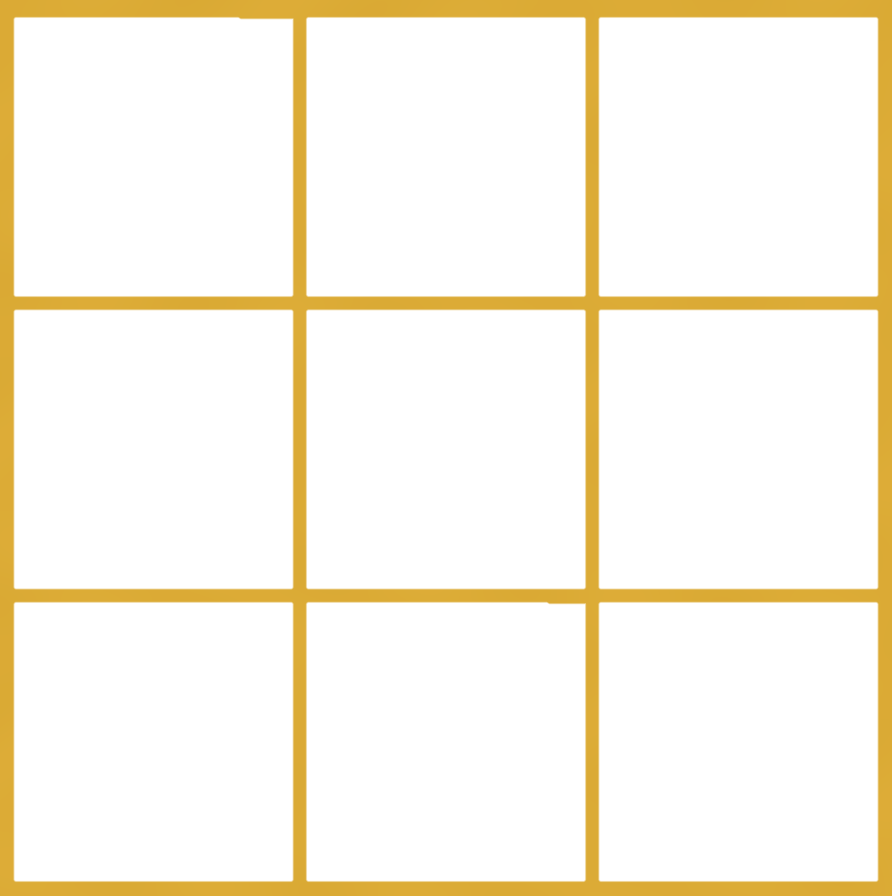
Reproduce this pattern procedurally as a Shadertoy shader.

```glsl
// A three by three grid of white panes framed by flat golden bars.
// Each pane is a slightly rounded box distance, repeated by a clamped cell index;
// two panes have a small step worn into the top edge.
#define COUNT 3.0
#define PITCH 0.3264
#define HALF_SIDE 0.1558
#define CORNER 0.0026
#define SOFTNESS 0.0014
#define STEP_DEPTH 0.0016
#define CENTRE_Y 0.4984
#define TONE_DRIFT 0.004
#define GOLD vec3(0.86, 0.67, 0.21)
#define WHITE vec3(1.0)

float roundedBox(vec2 p, vec2 halfSize, float radius) {
    vec2 q = abs(p) - halfSize + radius;
    return length(max(q, 0.0)) + min(max(q.x, q.y), 0.0) - radius;
}

// Height removed from the right end of the top edge in the two worn panes
float edgeStep(vec2 p, vec2 cell) {
    float worn = 1.0 - step(0.5, abs(2.0 * cell.x + cell.y - 2.0));
    float start = 0.096 + 0.018 * cell.x;
    return worn * STEP_DEPTH * smoothstep(-0.002, 0.002, p.x - start);
}

// Faint layered sines keep the gold from being perfectly flat
float toneDrift(vec2 p) {
    return sin(p.x * 31.0 + 2.0 * sin(p.y * 17.0)) + 0.5 * sin(p.y * 53.0 - p.x * 23.0);
}

void mainImage(out vec4 fragColor, in vec2 fragCoord) {
    // Canvas heights, centred on the grid
    vec2 uv = fragCoord / iResolution.y;
    vec2 p = uv - vec2(0.5 * iResolution.x / iResolution.y, CENTRE_Y);

    // Nearest pane and position within it
    float middle = 0.5 * (COUNT - 1.0);
    vec2 cell = clamp(floor(p / PITCH + 0.5 * COUNT), 0.0, COUNT - 1.0);
    vec2 local = p - (cell - middle) * PITCH;

    // Pane shape with its worn top edge
    float pane = roundedBox(local, vec2(HALF_SIDE), CORNER);
    pane = max(pane, local.y - HALF_SIDE + edgeStep(local, cell));

    // Soft blend from pane to bar
    float blur = max(SOFTNESS, 0.75 / iResolution.y);
    float bar = smoothstep(-blur, blur, pane);
    vec3 gold = GOLD + TONE_DRIFT * toneDrift(uv);
    fragColor = vec4(mix(WHITE, gold, bar), 1.0);
}
```
